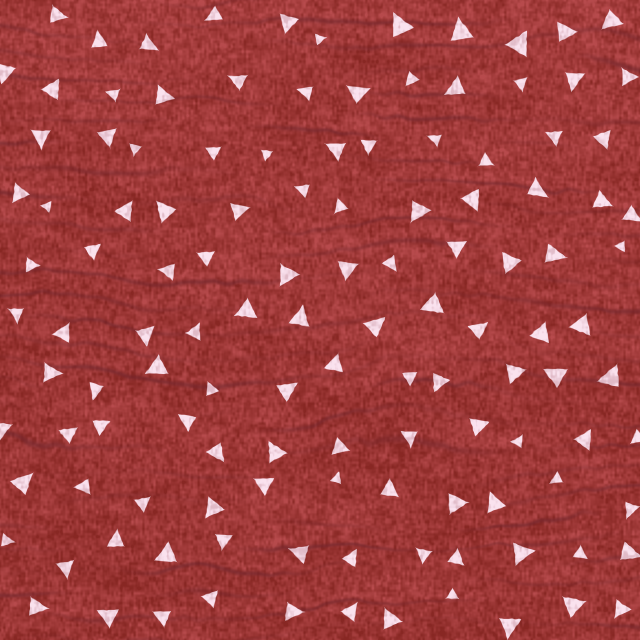
Reproduce this texture procedurally as a Shadertoy shader.

```glsl
#define GRID 11.0           // triangles per canvas side
#define MIN_INRADIUS 0.0048
#define MAX_INRADIUS 0.0104
#define CREASE_ROWS 27.0
#define CREASE_DEPTH 0.95
#define WEAVE_CONTRAST 1.5
#define DARK_RED vec3(0.58, 0.19, 0.18)
#define LIGHT_RED vec3(0.66, 0.25, 0.25)
#define CREASE_RED vec3(0.51, 0.175, 0.19)
#define PALE_PINK vec3(0.98, 0.885, 0.935)
#define DUSTY_PINK vec3(0.88, 0.73, 0.78)

float hash(vec2 cell) {
    uvec2 q = uvec2(ivec2(floor(cell)) + 4096) * uvec2(1597334673u, 3812015801u);
    uint n = (q.x ^ q.y) * 1597334673u;
    n = (n ^ (n >> 15)) * 2246822519u;
    n ^= n >> 13;
    return float(n >> 8) / 16777216.0;
}

float noise(vec2 p) {
    vec2 i = floor(p), f = fract(p);
    f = f * f * (3.0 - 2.0 * f);
    return mix(mix(hash(i), hash(i + vec2(1, 0)), f.x),
               mix(hash(i + vec2(0, 1)), hash(i + vec2(1, 1)), f.x), f.y);
}

// Uneven triangle: three half planes, each with its own offset
float triangleDistance(vec2 p, float inradius, float angle, vec2 seed) {
    float d = -1.0;
    for (int k = 0; k < 3; k++) {
        float side = float(k);
        float a = angle + side * 2.0944 + 0.22 * (hash(seed + 31.0 * side) - 0.5);
        float offset = inradius * mix(0.84, 1.14, hash(seed + 57.0 + 13.0 * side));
        d = max(d, dot(p, vec2(cos(a), sin(a))) - offset);
    }
    return d;
}

// Jittered triangles on staggered rows
float scatteredTriangles(vec2 p) {
    float d = 1.0;
    float baseRow = floor(p.y * GRID);
    for (int j = -1; j <= 1; j++) {
        float row = baseRow + float(j);
        float shift = 0.5 * mod(row, 2.0) + 0.3 * hash(vec2(row, 77.0));
        float column = floor(p.x * GRID - shift);
        for (int i = -1; i <= 1; i++) {
            vec2 id = vec2(column + float(i), row);
            vec2 jitter = 0.56 * (vec2(hash(id + 101.0), hash(id + 203.0)) - 0.5);
            vec2 center = (id + 0.5 + vec2(shift, 0.0) + jitter) / GRID;
            float inradius = mix(MIN_INRADIUS, MAX_INRADIUS, sqrt(hash(id + 307.0)));
            float angle = 6.2832 * hash(id + 409.0);
            d = min(d, triangleDistance(p - center, inradius, angle, id + 500.0));
        }
    }
    return d;
}

// Broken horizontal folds: x is the dark groove, y the lit ridge beside it
vec2 creases(vec2 p) {
    float v = p.y * CREASE_ROWS + 1.5 * noise(p * vec2(3.0, 5.0))
            + 0.55 * noise(p * vec2(13.0, 9.0) + 40.0)
            + 0.18 * noise(p * vec2(45.0, 20.0));
    float row = floor(v), f = fract(v);
    float strength = smoothstep(0.3, 0.85, noise(vec2(p.x * 6.0, row * 7.0 + 0.5)));
    float groove = exp(-pow((f - 0.4) / 0.10, 2.0));
    float ridge = exp(-pow((f - 0.66) / 0.15, 2.0));
    return vec2(groove, ridge) * strength;
}

// Short vertical threads, cross threads and soft slubs, centred on zero
float weave(vec2 p) {
    float threads = noise(p * vec2(290.0, 125.0)) - 0.5;
    float cross = noise(p * vec2(170.0, 260.0) + 300.0) - 0.5;
    float slubs = noise(p * vec2(38.0, 85.0) + 600.0) - 0.5;
    return threads + 0.7 * cross + 0.5 * slubs;
}

void mainImage(out vec4 fragColor, in vec2 fragCoord) {
    vec2 p = fragCoord / iResolution.y;
    float pixel = 1.0 / iResolution.y;
    float thread = weave(p);
    vec2 fold = creases(p);

    // Crinkled red cloth, a little brighter towards the top
    float tone = 0.46 + WEAVE_CONTRAST * thread + 0.3 * (p.y - 0.5)
               + 0.5 * (noise(p * vec2(7.0, 22.0) + 90.0) - 0.5)
               + 0.4 * fold.y;
    vec3 color = mix(DARK_RED, LIGHT_RED, clamp(tone, -0.6, 1.7));
    vec3 shadow = CREASE_RED + 0.04 * thread;
    color = mix(color, shadow, CREASE_DEPTH * fold.x);

    // Pink print with frayed edges and thread marks
    float fray = 0.0016 * (noise(p * 180.0 + 800.0) - 0.5);
    float d = scatteredTriangles(p) + fray;
    float wear = smoothstep(0.02, 0.75, 0.22 - 0.7 * thread + 0.3 * fold.x);
    vec3 print = mix(PALE_PINK, DUSTY_PINK, wear);
    float edge = max(0.75 * pixel, 0.0011);
    color = mix(color, print, 1.0 - smoothstep(-edge, edge, d));

    fragColor = vec4(color, 1.0);
}
```
